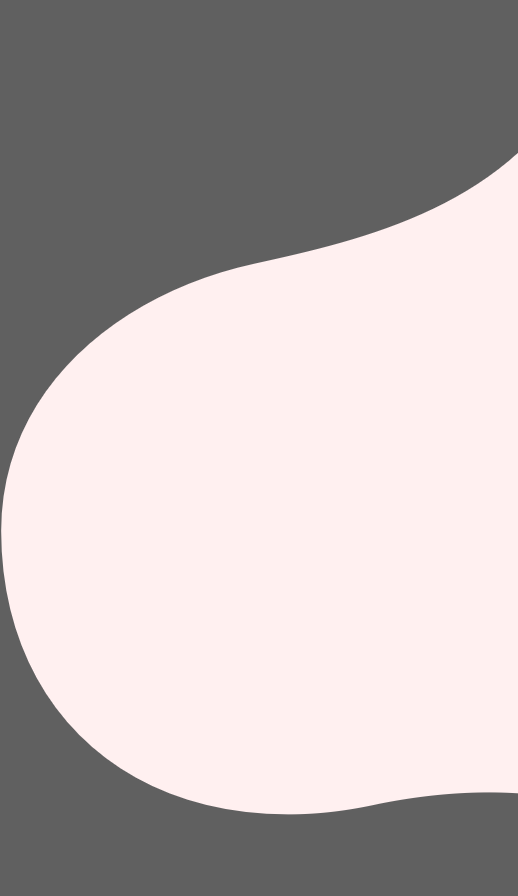
Give the GLSL for this background, as a WebGL 2 fragment shader.

```glsl
#version 300 es
precision highp float;

uniform vec2 u_resolution;
out vec4 fragColor;

const vec3 BLUSH = vec3(1.0, 0.941, 0.943);
const vec3 CHARCOAL = vec3(0.378);
const int CURVES = 5;
const int STEPS = 24;
const float FAR = 10.0;

// Joined cubic curves along the blob's edge, in units of canvas height
const vec2 OUTLINE[16] = vec2[16](
    vec2(0.5781, 0.8294), vec2(0.4922, 0.7513), vec2(0.3724, 0.7253),
    vec2(0.2839, 0.7057), vec2(0.1341, 0.6732), vec2(0.0013, 0.5664),
    vec2(0.0013, 0.4076), vec2(0.0013, 0.2227), vec2(0.1263, 0.0911),
    vec2(0.3216, 0.0911), vec2(0.3581, 0.0911), vec2(0.3906, 0.0957),
    vec2(0.4232, 0.1029), vec2(0.4753, 0.1133), vec2(0.5273, 0.1178),
    vec2(0.5781, 0.1146));

vec2 cubicBezier(vec2 a, vec2 b, vec2 c, vec2 d, float t) {
    float s = 1.0 - t;
    return s * s * s * a + 3.0 * s * s * t * b + 3.0 * s * t * t * c + t * t * t * d;
}

float segmentDistance(vec2 p, vec2 a, vec2 b) {
    vec2 ab = b - a;
    float h = clamp(dot(p - a, ab) / dot(ab, ab), 0.0, 1.0);
    return length(p - a - h * ab);
}

// True when a ray from p towards the left meets the segment
bool crossesLeft(vec2 p, vec2 a, vec2 b) {
    if ((a.y > p.y) == (b.y > p.y)) return false;
    return mix(a.x, b.x, (p.y - a.y) / (b.y - a.y)) < p.x;
}

// Signed distance, negative inside; the blob stays open on the right
float blobDistance(vec2 p) {
    float nearest = FAR;
    float side = 1.0;
    vec2 previous = OUTLINE[0];
    for (int i = 0; i < CURVES; i++) {
        int k = 3 * i;
        for (int j = 1; j <= STEPS; j++) {
            float t = float(j) / float(STEPS);
            vec2 next = cubicBezier(OUTLINE[k], OUTLINE[k + 1], OUTLINE[k + 2], OUTLINE[k + 3], t);
            nearest = min(nearest, segmentDistance(p, previous, next));
            if (crossesLeft(p, previous, next)) side = -side;
            previous = next;
        }
    }
    return side * nearest;
}

void main() {
    vec2 p = gl_FragCoord.xy / u_resolution.y;
    float pixel = 1.0 / u_resolution.y;

    // Blob over the flat ground, with a one-pixel soft edge
    float coverage = clamp(0.5 - blobDistance(p) / pixel, 0.0, 1.0);
    fragColor = vec4(mix(CHARCOAL, BLUSH, coverage), 1.0);
}
```
